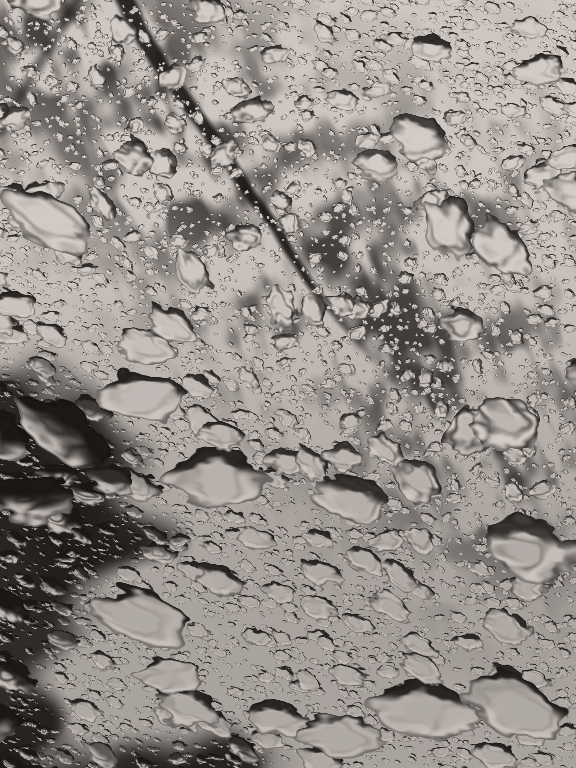
Reproduce this texture procedurally as a WebGL 1 fragment shader.

```glsl
precision highp float;
// Rain drops on a window in front of blurred branches, a dark bush and a pale sky.
uniform vec2 u_resolution;

const vec3 DARK = vec3(0.055, 0.047, 0.038);
const vec3 LIGHT = vec3(0.835, 0.805, 0.785);
const float SKY_LOW = 0.78;        // tones run from 0 (DARK) to 1 (LIGHT)
const float SKY_HIGH = 0.96;
const float LEAF_DEPTH = 0.72;
const float BUSH_TONE = 0.07;
const float FINEST_CELL = 0.0105;  // grid cell of the smallest drops
const float CELL_GROWTH = 2.15;
const float DROP_CHANCE = 0.62;
const float DROP_SIZE = 0.43;      // largest radius in cells
const float DROP_TILT = -0.33;

float hash(vec2 p) {
  vec3 q = fract(vec3(p.xyx) * 0.1031);
  q += dot(q, q.yzx + 33.33);
  return fract((q.x + q.y) * q.z);
}

float noise(vec2 p) {
  vec2 i = floor(p), f = fract(p);
  f = f * f * (3.0 - 2.0 * f);
  return mix(mix(hash(i), hash(i + vec2(1, 0)), f.x),
             mix(hash(i + vec2(0, 1)), hash(i + vec2(1, 1)), f.x), f.y);
}

float segmentDistance(vec2 p, vec2 a, vec2 b) {
  vec2 ab = b - a;
  return length(p - a - ab * clamp(dot(p - a, ab) / dot(ab, ab), 0.0, 1.0));
}

float skyTone(vec2 p) {
  return mix(SKY_LOW, SKY_HIGH, smoothstep(0.2, 0.8, p.y));
}

// Where the foliage hangs: a diagonal band and a side cluster
float canopy(vec2 p) {
  float band = segmentDistance(p, vec2(0.04, 1.0), vec2(0.66, 0.42)) / 0.17;
  float side = length(p - vec2(0.62, 0.78)) / 0.12;
  return clamp(exp(-band * band) + 0.6 * exp(-side * side), 0.0, 1.0);
}

float bush(vec2 p) {
  float body = length((p - vec2(0.0, 0.36)) / vec2(0.2, 0.16)) - 1.0;
  float stem = max(p.x - 0.08, p.y - 0.36) / 0.15;
  float ground = max(p.x - 0.37, p.y - 0.04) / 0.15;
  float d = min(body, min(stem, ground)) + 0.5 * (noise(p * 17.0) - 0.5);
  return smoothstep(0.22, -0.25, d);
}

float sceneTone(vec2 p) {
  // Soft leaf clumps with slanted needles
  vec2 slant = vec2(p.x + 0.4 * p.y, p.y - 0.4 * p.x);
  float clumps = 0.5 * noise(p * 21.0) + 0.28 * noise(p * 43.0 + 7.0)
               + 0.22 * noise(slant * vec2(85.0, 24.0));
  float tone = skyTone(p) * (1.0 - LEAF_DEPTH * canopy(p) * smoothstep(0.36, 0.72, clumps));

  // Main branch, thinning and fading downward
  float s = 1.0 - p.y;
  float bend = 0.16 + 0.6 * s + 0.2 * s * s + 0.012 * (noise(vec2(s * 24.0, 3.0)) - 0.5);
  float width = mix(0.009, 0.003, smoothstep(0.0, 0.45, s));
  float branch = smoothstep(width + 0.006, width - 0.003, abs(p.x - bend) * 0.8);
  tone = mix(tone, 0.06, branch * smoothstep(0.5, 0.36, s) * 0.9);
  float twig = segmentDistance(p, vec2(0.1, 1.0), vec2(0.0, 0.83));
  tone *= 1.0 - 0.5 * smoothstep(0.014, 0.0, twig);
  return mix(tone, BUSH_TONE + 0.1 * noise(p * 12.0), bush(p));
}

// Tone inside a drop; q is its local position, d grows to 1 at the edge
float dropTone(vec2 q, float d, vec2 center, float seed) {
  float leafy = canopy(center), shade = bush(center);
  float warp = noise(q * 1.6 + seed * 91.0);
  float swirl = pow(0.5 + 0.5 * sin(7.0 * d + 11.0 * warp + 3.0 * q.x), 0.65);
  float ring = smoothstep(0.2, 0.75, d + 0.5 * (warp - 0.5));
  float clear = skyTone(center) + 0.03;
  float tone = mix(clear, mix(0.28, 1.0, swirl), ring * (0.2 + 0.65 * leafy));

  // Over the bush only the lower part catches the sky
  float lit = smoothstep(0.25, -0.45, q.y + 0.9 * (warp - 0.5));
  tone = mix(tone, mix(0.06, 0.85, lit * (0.35 + 0.65 * swirl)), shade);

  // Dark crescent above, thin rim all round, pale glint below
  float inner = mix(0.78, 0.35, seed * seed) + 0.3 * (warp - 0.5);
  float crescent = smoothstep(inner, inner + 0.22, d) * smoothstep(0.05, 0.5, q.y);
  tone = mix(tone, 0.07, crescent * mix(0.92, 0.65, leafy));
  tone *= 1.0 - 0.35 * smoothstep(0.84, 0.97, d);
  float glint = smoothstep(0.55, 0.75, d) * smoothstep(0.92, 0.8, d);
  return mix(tone, 1.0, 0.5 * glint * smoothstep(-0.2, -0.6, q.y));
}

float addDrops(float tone, vec2 p, float cell, float layer) {
  vec2 home = floor(p / cell);
  for (int y = -1; y <= 1; y++) {
    for (int x = -1; x <= 1; x++) {
      vec2 id = home + vec2(x, y);
      vec2 key = id + layer * 37.0 + 11.0;
      if (hash(key) > DROP_CHANCE) continue;
      float seed = hash(key + 53.7), turn = hash(key + 91.3);
      vec2 center = (id + 0.12 + 0.76 * vec2(hash(key + 17.1), hash(key + 71.9))) * cell;
      float leafy = canopy(center);
      float radius = cell * DROP_SIZE * mix(0.35, 1.0, seed * sqrt(seed));
      float angle = DROP_TILT + (turn - 0.5) * mix(0.6, 2.2, leafy);
      vec2 axis = vec2(cos(angle), sin(angle));
      vec2 rel = (p - center) / radius;
      vec2 q = vec2(dot(rel, axis) / mix(1.5, 1.1, leafy), dot(rel, vec2(-axis.y, axis.x)) * 1.2);
      if (dot(q, q) > 2.0) continue;
      // Ragged outline
      float d = length(q) + 0.55 * (noise(q * 1.8 + key) - 0.5) + 0.18 * (noise(q * 5.0 + key) - 0.5);
      float soft = 1.2 / (u_resolution.y * radius);
      float cover = smoothstep(1.0 + 0.5 * soft, 1.0 - 0.5 * soft, d);
      if (cover > 0.0) tone = mix(tone, dropTone(q, d, center, fract(seed * 7.3 + turn)), cover);
    }
  }
  return tone;
}

void main() {
  vec2 p = gl_FragCoord.xy / u_resolution.y;
  float tone = sceneTone(p);
  for (int i = 0; i < 4; i++) {
    float layer = float(i);
    tone = addDrops(tone, p, FINEST_CELL * pow(CELL_GROWTH, layer), layer);
  }
  gl_FragColor = vec4(mix(DARK, LIGHT, clamp(tone, 0.0, 1.0)), 1.0);
}
```
